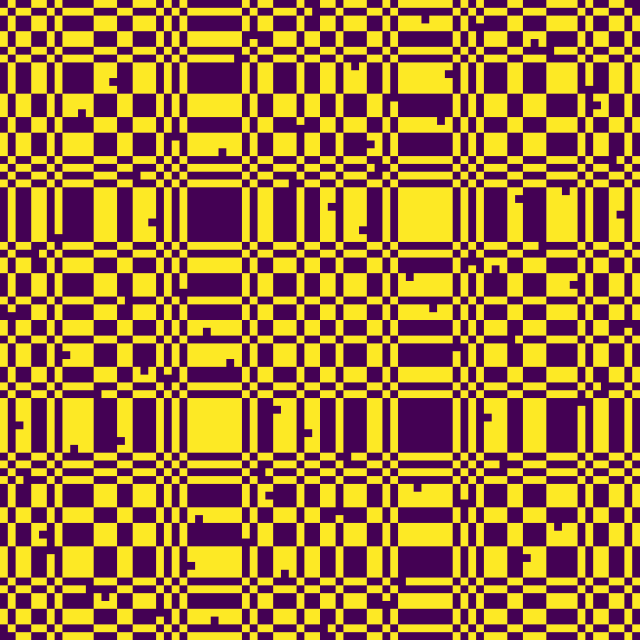
Reproduce this pattern procedurally as a Shadertoy shader.

```glsl
// Multiplication table modulo a prime, two-toned by quadratic residue, with products of -1 inked in.
#define PRIME 83
#define CELLS float(PRIME - 1)
#define RESIDUE_COLOR vec3(0.267, 0.005, 0.329)
#define NONRESIDUE_COLOR vec3(0.993, 0.912, 0.144)

// Euler's criterion: n^((p-1)/2) is 1 modulo p exactly for quadratic residues
bool isResidue(int n) {
    int result = 1;
    int base = n % PRIME;
    for (int e = (PRIME - 1) / 2; e > 0; e >>= 1) {
        if ((e & 1) == 1) result = result * base % PRIME;
        base = base * base % PRIME;
    }
    return result == 1;
}

// 1 where the table entry is dark; factors run from 1 to p-1
float cellInk(ivec2 cell) {
    ivec2 factors = clamp(cell, ivec2(0), ivec2(PRIME - 2)) + 1;
    int product = factors.x * factors.y % PRIME;
    return product == PRIME - 1 || isResidue(product) ? 1.0 : 0.0;
}

void mainImage(out vec4 fragColor, in vec2 fragCoord) {
    // Table coordinates, first row at the top
    vec2 uv = fragCoord / iResolution.xy;
    vec2 grid = vec2(uv.x, 1.0 - uv.y) * CELLS;
    vec2 pixelSize = CELLS / iResolution.xy;

    // Pixel coverage across the nearest cell borders
    vec2 border = floor(grid + 0.5);
    vec2 cover = clamp((grid - border) / pixelSize + 0.5, 0.0, 1.0);
    ivec2 after = ivec2(border);
    ivec2 before = after - 1;

    float upper = mix(cellInk(before), cellInk(ivec2(after.x, before.y)), cover.x);
    float lower = mix(cellInk(ivec2(before.x, after.y)), cellInk(after), cover.x);
    float ink = mix(upper, lower, cover.y);

    fragColor = vec4(mix(NONRESIDUE_COLOR, RESIDUE_COLOR, ink), 1.0);
}
```
